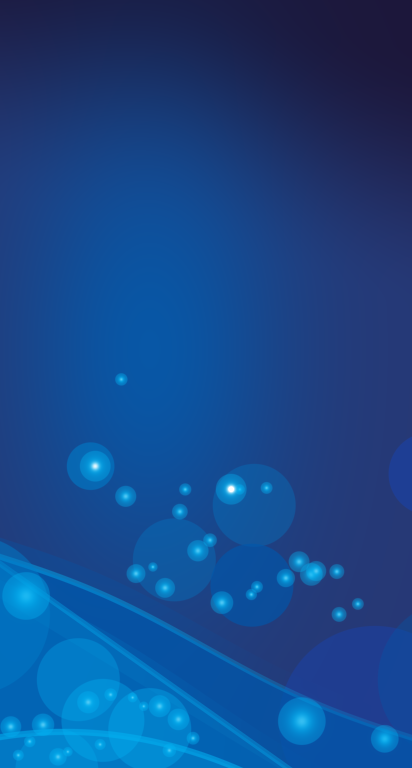
A Shadertoy shader for this background:

```glsl
// Deep blue backdrop with flowing ribbons, translucent discs and glowing cyan sparks.

// Colours
const vec3 NAVY = vec3(0.11, 0.09, 0.23);
const vec3 INDIGO = vec3(0.15, 0.22, 0.46);
const vec3 AZURE = vec3(0.03, 0.34, 0.65);
const vec3 VIOLET_BLUE = vec3(0.11, 0.25, 0.62);
const vec3 RIBBON_BLUE = vec3(0.00, 0.34, 0.67);
const vec3 SKY = vec3(0.00, 0.48, 0.78);
const vec3 CYAN = vec3(0.01, 0.70, 0.95);

// Layout, in units of the canvas height
const vec2 LIGHT_CENTER = vec2(0.195, 0.545);
const vec2 LIGHT_SIZE = vec2(0.23, 0.42);
const float DISC_RADIUS = 0.054;
const int SPARKS_HIGH = 20;
const int SPARKS_LOW = 15;

float hash(float n) {
    return fract(sin(n * 12.9898) * 43758.5453);
}

// Smooth coverage of the region where d is negative
float inside(float d) {
    float w = 0.8 / iResolution.y;
    return 1.0 - smoothstep(-w, w, d);
}

void disc(inout vec3 col, vec2 p, vec2 c, float r, vec3 tint, float alpha) {
    col = mix(col, tint, alpha * inside(length(p - c) - r));
}

// Cyan halo with a soft body and an optional white heart
void glow(inout vec3 col, vec2 p, vec2 c, float r, float heart) {
    float d = length(p - c) / r;
    float body = 0.35 * inside((d - 1.0) * r) + 0.6 * exp(-3.5 * d * d);
    col = mix(col, CYAN, body);
    col = mix(col, vec3(1.0), heart * exp(-18.0 * d * d));
}

// Thin bright line that follows a curve at signed distance d
float strand(float d, float width) {
    return inside(abs(d) - width);
}

vec3 backdrop(vec2 p) {
    float top = smoothstep(0.68, 1.02, p.y + 0.25 * (p.x - 0.2));
    vec2 q = (p - LIGHT_CENTER) / LIGHT_SIZE;
    return mix(mix(INDIGO, NAVY, top), AZURE, exp(-1.7 * dot(q, q)));
}

void ribbons(inout vec3 col, vec2 p) {
    float upper = p.y - (0.275 - 0.44 * p.x + 0.01 * sin(11.77 * p.x));
    float lower = p.y - (0.266 - 0.71 * p.x);
    float arc = p.y - (0.047 - 0.95 * (p.x - 0.085) * (p.x - 0.085));
    float leftness = 1.0 - smoothstep(0.0, 0.5, p.x);

    // Stacked translucent sheets
    col = mix(col, RIBBON_BLUE, 0.3 * leftness * inside(upper - 0.025));
    col = mix(col, RIBBON_BLUE, 0.75 * inside(upper));
    col = mix(col, SKY, 0.25 * leftness * inside(upper + 0.03 + 0.12 * p.x));
    col = mix(col, SKY, 0.5 * inside(lower));
    col = mix(col, RIBBON_BLUE, 0.35 * inside(lower + 0.045 - 0.1 * p.x));
    col = mix(col, CYAN, 0.25 * inside(arc));

    // Bright edges
    col = mix(col, CYAN, (0.2 + 0.25 * leftness) * strand(upper, 0.004));
    col = mix(col, CYAN, 0.35 * strand(lower, 0.0045));
    col = mix(col, CYAN, 0.55 * strand(arc, 0.004));
}

void discs(inout vec3 col, vec2 p) {
    // Right side
    disc(col, p, vec2(0.488, 0.060), 0.125, VIOLET_BLUE, 0.65);
    disc(col, p, vec2(0.596, 0.115), 0.104, RIBBON_BLUE, 0.35);
    disc(col, p, vec2(0.560, 0.383), DISC_RADIUS, VIOLET_BLUE, 0.75);

    // Middle trio
    disc(col, p, vec2(0.227, 0.271), DISC_RADIUS, SKY, 0.35);
    disc(col, p, vec2(0.331, 0.342), DISC_RADIUS, SKY, 0.35);
    disc(col, p, vec2(0.328, 0.238), DISC_RADIUS, RIBBON_BLUE, 0.65);
}

void lowerDiscs(inout vec3 col, vec2 p) {
    disc(col, p, vec2(-0.039, 0.199), 0.104, SKY, 0.5);
    disc(col, p, vec2(0.102, 0.115), DISC_RADIUS, CYAN, 0.3);
    disc(col, p, vec2(0.134, 0.062), DISC_RADIUS, CYAN, 0.35);
    disc(col, p, vec2(0.195, 0.050), DISC_RADIUS, CYAN, 0.35);
    disc(col, p, vec2(0.074, -0.003), DISC_RADIUS, CYAN, 0.25);
}

// Sparks spread evenly across a box, with random height and size
void sparks(inout vec3 col, vec2 p, vec2 lo, vec2 hi, int count, float seed) {
    for (int i = 0; i < count; i++) {
        float n = float(i) + seed;
        vec2 t = vec2((float(i) + hash(n)) / float(count), hash(n + 31.7));
        float r = mix(0.006, 0.015, pow(hash(n + 63.1), 1.5));
        glow(col, p, mix(lo, hi, t), r, 0.3);
    }
}

void mainImage(out vec4 fragColor, in vec2 fragCoord) {
    vec2 p = fragCoord / iResolution.y;
    vec3 col = backdrop(p);
    discs(col, p);
    ribbons(col, p);
    lowerDiscs(col, p);
    sparks(col, p, vec2(0.16, 0.20), vec2(0.47, 0.37), SPARKS_HIGH, 1.0);
    sparks(col, p, vec2(0.00, 0.01), vec2(0.26, 0.12), SPARKS_LOW, 101.0);

    // Leading lights
    disc(col, p, vec2(0.118, 0.393), 0.031, SKY, 0.6);
    glow(col, p, vec2(0.124, 0.393), 0.020, 0.9);
    glow(col, p, vec2(0.301, 0.363), 0.020, 1.6);
    glow(col, p, vec2(0.034, 0.224), 0.031, 0.1);
    glow(col, p, vec2(0.393, 0.061), 0.031, 0.2);
    glow(col, p, vec2(0.501, 0.038), 0.018, 0.1);
    glow(col, p, vec2(0.158, 0.506), 0.008, 0.3);

    fragColor = vec4(clamp(col, 0.0, 1.0), 1.0);
}
```
